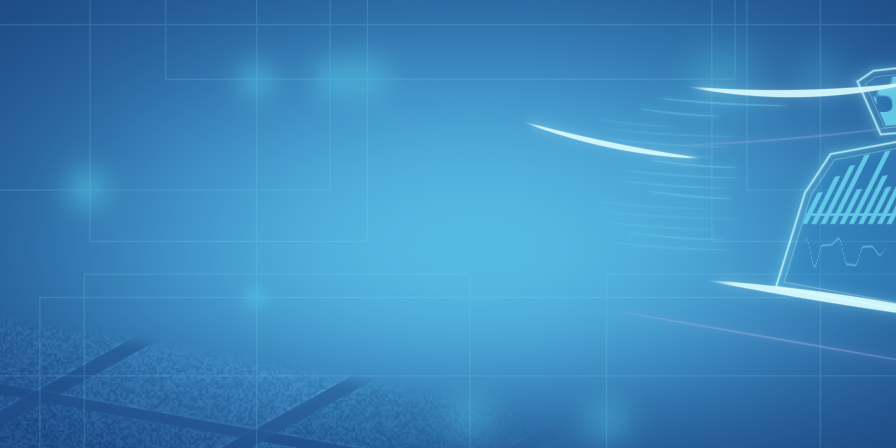
Write a Shadertoy shader that draws this background.

```glsl
const vec3 DEEP = vec3(0.095, 0.25, 0.485);
const vec3 SKY = vec3(0.335, 0.725, 0.89);
const vec3 CYAN = vec3(0.43, 0.86, 0.95);
const vec3 ICE = vec3(0.85, 0.99, 1.0);
const vec3 LILAC = vec3(0.58, 0.66, 0.88);

// Wire frames as left, bottom, right, top
const vec4 FRAMES[10] = vec4[10](
    vec4(0.370, 0.823, 1.641, 1.2), vec4(-0.2, 0.576, 0.737, 1.2),
    vec4(0.201, 0.461, 0.820, 1.2), vec4(0.188, -0.2, 1.049, 0.388),
    vec4(0.089, -0.2, 1.831, 0.336), vec4(1.354, -0.2, 2.2, 0.388),
    vec4(1.667, 0.576, 2.2, 1.2), vec4(1.589, 0.461, 2.2, 1.2),
    vec4(0.573, -0.2, 1.831, 1.2), vec4(-0.2, 0.161, 2.2, 0.945));

// Glows as x, y, radius, strength
const vec4 GLOWS[9] = vec4[9](
    vec4(0.195, 0.578, 0.055, 0.50), vec4(0.573, 0.820, 0.050, 0.45),
    vec4(0.745, 0.823, 0.055, 0.45), vec4(0.820, 0.823, 0.060, 0.45),
    vec4(0.573, 0.336, 0.030, 0.55), vec4(1.049, 0.075, 0.060, 0.35),
    vec4(1.354, 0.060, 0.060, 0.35), vec4(1.610, 0.825, 0.080, 0.35),
    vec4(1.831, 0.830, 0.060, 0.20));

const vec2 PANEL[5] = vec2[5](vec2(1.732, 0.359), vec2(1.797, 0.570),
    vec2(1.854, 0.656), vec2(2.2, 0.720), vec2(2.2, 0.275));
const vec2 BADGE[5] = vec2[5](vec2(1.966, 0.700), vec2(1.914, 0.818),
    vec2(1.950, 0.842), vec2(2.2, 0.870), vec2(2.2, 0.720));

float hash(vec2 p) {
    vec3 q = fract(p.xyx * 0.1031);
    q += dot(q, q.yzx + 33.33);
    return fract((q.x + q.y) * q.z);
}

float noise(vec2 p) {
    vec2 i = floor(p), f = fract(p);
    f *= f * (3.0 - 2.0 * f);
    return mix(mix(hash(i), hash(i + vec2(1, 0)), f.x),
               mix(hash(i + vec2(0, 1)), hash(i + 1.0), f.x), f.y);
}

float stroke(float d, float width, float px) {
    return 1.0 - smoothstep(width - px, width + px, abs(d));
}

float box(vec2 p, vec4 r) {
    vec2 d = abs(p - 0.5 * (r.xy + r.zw)) - 0.5 * (r.zw - r.xy);
    return length(max(d, 0.0)) + min(max(d.x, d.y), 0.0);
}

// Convex polygon with clockwise corners
float polygon(vec2 p, vec2 corners[5]) {
    float d = -10.0;
    for (int i = 0; i < 5; i++) {
        vec2 e = normalize(corners[(i + 1) % 5] - corners[i]);
        d = max(d, dot(p - corners[i], vec2(-e.y, e.x)));
    }
    return d;
}

// Bowed light trail, tapered at both ends
float streak(vec2 p, vec2 a, vec2 b, float bend, float width, float px) {
    float t = clamp((p.x - a.x) / (b.x - a.x), 0.0, 1.0);
    float taper = 4.0 * t * (1.0 - t);
    float d = p.y - mix(a.y, b.y, t) - bend * taper;
    float halo = 0.25 * exp(-abs(d) / 0.012);
    return smoothstep(0.0, 0.4, taper) * min(stroke(d, width * taper, px) + halo, 1.0);
}

// Wide central light with a slightly richer blue between its ends
vec3 backdrop(vec2 p) {
    vec2 d = (p - vec2(1.06, 0.44)) / vec2(0.98, p.y < 0.44 ? 0.40 : 0.54);
    float light = exp(-pow(dot(d, d), 1.1));
    return mix(DEEP, SKY, light) + vec3(0.0, 0.06, 0.13) * light * (1.0 - light);
}

// Skewed floor slabs with grainy tops and shaded sides
vec3 slabs(vec3 color, vec2 p, float px) {
    float depth = 1.0 - p.y;
    vec2 size = vec2(0.195, 0.354);
    vec2 uv = vec2(depth - 0.18 * p.x - 0.685, depth + 0.55 * p.x - 0.953) / size;
    vec2 f = fract(uv), aa = px / size;
    float mask = smoothstep(0.0, 0.25, uv.x) * (1.0 - smoothstep(0.75, 1.35, p.x));
    float side = max(smoothstep(0.88 - aa.x, 0.88 + aa.x, f.x),
                     smoothstep(0.90 - aa.y, 0.90 + aa.y, f.y));
    float rim = max(stroke(f.x - 0.87, 0.012, aa.x), stroke(f.y - 0.89, 0.006, aa.y));
    float grain = noise(p * 210.0) - 0.5;
    float light = 0.05 * hash(floor(uv) + 7.0) - 0.02 + 0.10 * grain * (1.0 - side);
    color += mask * (light + 0.04 * rim) * vec3(0.7, 0.9, 1.0);
    return mix(color, DEEP, 0.38 * side * mask);
}

// Leaning bars, rules and a jagged trend inside the panel
float chart(vec2 p, float px) {
    float s = (p.x - 0.5 * (p.y - 0.5)) / 0.021;
    float top = 0.56 + 0.09 * hash(vec2(floor(s), 3.0)) + 0.12 * (p.x - 1.8);
    float bar = stroke(fract(s) - 0.5, 0.27, px / 0.021);
    bar *= smoothstep(0.5 - px, 0.5 + px, p.y) * (1.0 - smoothstep(top - px, top + px, p.y));
    float trend = stroke(0.6 * (p.y - 0.40 - 0.07 * noise(vec2(p.x * 55.0, 2.0))), 0.001, px);
    trend *= smoothstep(1.79, 1.81, p.x) * (1.0 - smoothstep(1.95, 1.99, p.x));
    return max(0.8 * bar, max(0.7 * trend, 0.8 * stroke(p.y - 0.521, 0.003, px)));
}

void mainImage(out vec4 fragColor, in vec2 fragCoord) {
    float px = 1.0 / iResolution.y;
    vec2 p = fragCoord * px;
    vec3 color = slabs(backdrop(p), p, px);

    // Circuit lines and node glows
    float wires = 0.0;
    for (int i = 0; i < 10; i++) wires = max(wires, stroke(box(p, FRAMES[i]), 0.001, px));
    color = mix(color, CYAN, 0.25 * wires);
    for (int i = 0; i < 9; i++) {
        vec2 d = (p - GLOWS[i].xy) / GLOWS[i].z;
        color = mix(color, vec3(0.32, 0.74, 0.88), GLOWS[i].w * exp(-dot(d, d)));
    }

    // Fine speed trails
    for (int i = 0; i < 15; i++) {
        float k = float(i), h = hash(vec2(k, 5.0));
        vec2 start = vec2(1.32 + 0.14 * h, 0.46 + 0.023 * k);
        vec2 end = start + vec2(0.18 + 0.16 * hash(vec2(k, 9.0)), -0.018);
        color = mix(color, CYAN, (0.15 + 0.25 * h) * streak(p, start, end, -0.004, 0.002, px));
    }
    color = mix(color, LILAC, 0.5 * streak(p, vec2(1.34, 0.312), vec2(2.1, 0.18), 0.0, 0.002, px));
    color = mix(color, LILAC, 0.4 * streak(p, vec2(1.50, 0.675), vec2(2.06, 0.725), -0.008, 0.002, px));

    // Glass panel and badge
    float panel = polygon(p, PANEL), badge = polygon(p, BADGE);
    float inPanel = 1.0 - smoothstep(-0.016 - px, -0.016 + px, panel);
    float inBadge = 1.0 - smoothstep(-0.018 - px, -0.018 + px, badge);
    color = mix(color, vec3(0.17, 0.52, 0.76), 0.35 * max(inPanel, inBadge));
    color = mix(color, CYAN, inPanel * chart(p, px));
    color = mix(color, CYAN, 0.8 * inBadge * smoothstep(0.48, 0.58, noise(p * 34.0)));
    float edge = min(abs(panel), abs(badge));
    float inset = min(abs(panel + 0.014), abs(badge + 0.014));
    color = mix(color, CYAN, 0.4 * exp(-edge / 0.012));
    color = mix(color, ICE, max(0.75 * stroke(edge, 0.002, px), 0.35 * stroke(inset, 0.001, px)));

    // Bright sweeping trails
    float sweep = streak(p, vec2(1.164, 0.729), vec2(1.57, 0.646), -0.012, 0.006, px);
    sweep = max(sweep, streak(p, vec2(1.53, 0.807), vec2(2.06, 0.82), -0.022, 0.008, px));
    sweep = max(sweep, streak(p, vec2(1.57, 0.375), vec2(2.25, 0.27), 0.004, 0.011, px));
    color = mix(color, ICE, 0.92 * sweep);

    fragColor = vec4(clamp(color, 0.0, 1.0), 1.0);
}
```
